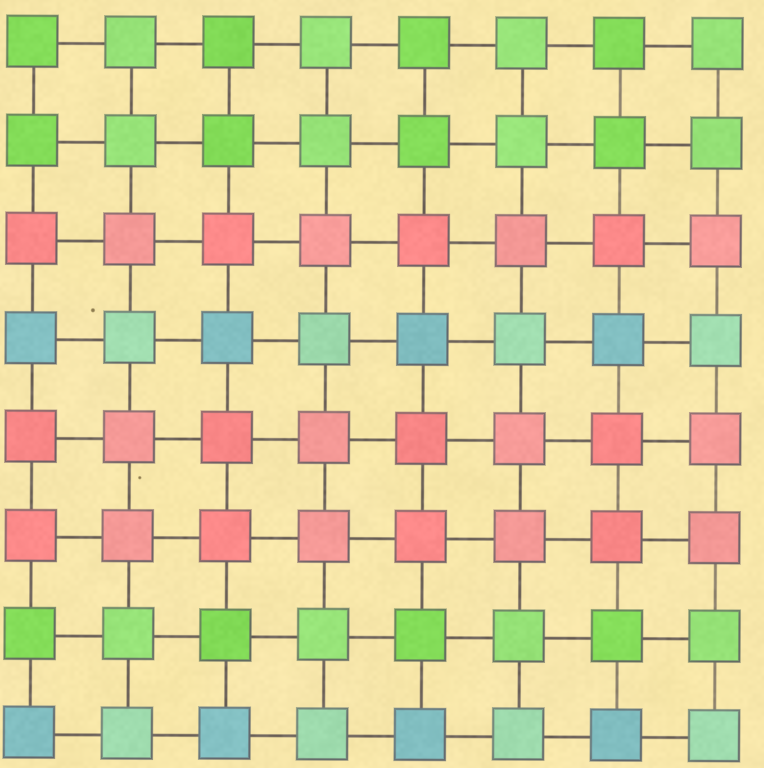
Write a WebGL 2 fragment shader that draws this pattern.

```glsl
#version 300 es
precision highp float;
// Draws an 8 by 8 lattice of outlined coloured squares joined by thin lines on mottled cream paper.
uniform vec2 u_resolution;
out vec4 fragColor;

float hash(vec2 p) {
  return fract(sin(dot(p, vec2(127.1, 311.7))) * 43758.5453);
}

float noise(vec2 p) {
  vec2 i = floor(p), f = fract(p);
  f = f * f * (3.0 - 2.0 * f);
  return mix(mix(hash(i), hash(i + vec2(1, 0)), f.x),
             mix(hash(i + vec2(0, 1)), hash(i + vec2(1, 1)), f.x), f.y);
}

float boxDistance(vec2 p, vec2 halfSize) {
  vec2 d = abs(p) - halfSize;
  return length(max(d, 0.0)) + min(max(d.x, d.y), 0.0);
}

// Row families from the top: 0 green, 1 red, 2 blue; odd columns are paler
vec3 squareColor(vec2 id) {
  int families[8] = int[8](0, 0, 1, 2, 1, 1, 0, 2);
  int family = families[int(id.y)];
  bool pale = mod(id.x, 2.0) > 0.5;
  if (family == 0) return pale ? vec3(0.59, 0.89, 0.47) : vec3(0.51, 0.86, 0.34);
  if (family == 1) return pale ? vec3(0.96, 0.60, 0.59) : vec3(0.98, 0.53, 0.53);
  return pale ? vec3(0.62, 0.86, 0.68) : vec3(0.51, 0.75, 0.76);
}

void main() {
  // Units of canvas height, measured from the top left
  vec2 p = gl_FragCoord.xy / u_resolution.y;
  p.y = 1.0 - p.y;
  float soft = max(1.0 / u_resolution.y, 0.0012);

  // Slightly rotated lattice
  vec2 pitch = vec2(0.1273, 0.1286);
  vec2 o = p - vec2(0.0430, 0.0534);
  vec2 q = (o + vec2(0.0055 * o.y, -0.0045 * o.x)) / pitch;
  vec2 id = clamp(floor(q + 0.5), 0.0, 7.0);
  vec2 d = (q - id) * pitch;

  // Paper: broad blotches and fine grain
  float blotch = noise(p * 22.0) - 0.5;
  float grain = noise(p * 170.0) - 0.5;
  vec3 color = vec3(0.97, 0.905, 0.665) + 0.018 * blotch + 0.022 * grain;
  color.b += 0.02 * (noise(p * 9.0 + 40.0) - 0.5);

  // Connecting lines, fainter in the right columns
  vec3 ink = vec3(0.40, 0.36, 0.34) + 0.08 * grain;
  float insideX = step(0.0, q.x) * step(q.x, 7.0);
  float insideY = step(0.0, q.y) * step(q.y, 7.0);
  float across = 1.0 - smoothstep(-soft, soft, abs(d.y - 0.0030) - 0.0018);
  float down = 1.0 - smoothstep(-soft, soft, abs(d.x - 0.0012) - 0.0019);
  down *= id.x > 5.5 ? 0.72 : 0.95;
  color = mix(color, ink, max(across * insideX * 0.95, down * insideY));

  // Squares, each a little out of place
  vec2 jitter = vec2(hash(id), hash(id + 17.0)) - 0.5;
  vec2 s = d - 0.0018 * jitter;
  float box = boxDistance(s, vec2(0.0340, 0.0345));
  vec3 fill = squareColor(id) + 0.025 * (hash(id + 5.0) - 0.5);
  fill += 0.03 * grain + 0.02 * blotch;

  // Tinted outline, heavier toward the lower right
  float weight = mix(0.66, 0.88, smoothstep(-0.02, 0.02, s.x + s.y));
  vec3 outline = mix(fill, vec3(0.37, 0.36, 0.38), weight);
  vec3 square = mix(fill, outline, smoothstep(-soft, soft, box + 0.0028));
  color = mix(color, square, 1.0 - smoothstep(-soft, soft, box));

  // Two ink specks
  float speck = min(length(p - vec2(0.121, 0.404)) - 0.0024,
                    length(p - vec2(0.182, 0.622)) - 0.0018);
  color = mix(color, vec3(0.45, 0.38, 0.22), 0.8 * (1.0 - smoothstep(-soft, soft, speck)));

  fragColor = vec4(clamp(color, 0.0, 1.0), 1.0);
}
```
